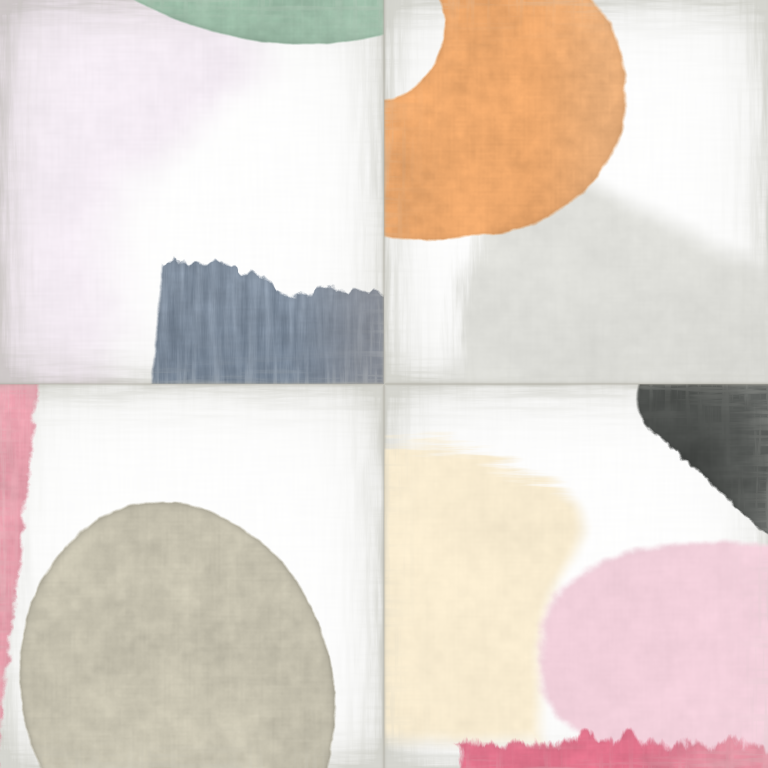
Give the GLSL for this background, as a WebGL 2 fragment shader.

```glsl
#version 300 es
precision highp float;
// Four worn white panels with soft watercolour shapes cropped by their edges.

uniform vec2 u_resolution;
out vec4 outColor;

const vec3 PAPER    = vec3(0.996, 0.996, 0.994);
const vec3 WEAR     = vec3(0.80, 0.80, 0.77);
const vec3 GUTTER   = vec3(0.68, 0.67, 0.63);
const vec3 GREEN    = vec3(0.60, 0.72, 0.64);
const vec3 LAVENDER = vec3(0.94, 0.905, 0.94);
const vec3 SLATE    = vec3(0.48, 0.53, 0.59);
const vec3 ORANGE   = vec3(0.925, 0.66, 0.43);
const vec3 MIST     = vec3(0.86, 0.86, 0.84);
const vec3 ROSE     = vec3(0.90, 0.62, 0.67);
const vec3 STONE    = vec3(0.775, 0.755, 0.685);
const vec3 CREAM    = vec3(0.975, 0.925, 0.82);
const vec3 CHARCOAL = vec3(0.31, 0.32, 0.31);
const vec3 BLUSH    = vec3(0.95, 0.82, 0.86);
const vec3 CRIMSON  = vec3(0.87, 0.45, 0.54);
const float WEAR_WIDTH = 0.022;
const float GUTTER_WIDTH = 0.0016;

float hash(vec2 p) {
  p = fract(p * vec2(0.1031, 0.1137));
  p += dot(p, p.yx + 33.33);
  return fract((p.x + p.y) * p.x * 17.0);
}

float noise(vec2 p) {
  vec2 i = floor(p), f = fract(p);
  f = f * f * (3.0 - 2.0 * f);
  return mix(mix(hash(i), hash(i + vec2(1, 0)), f.x),
             mix(hash(i + vec2(0, 1)), hash(i + vec2(1, 1)), f.x), f.y);
}

float fbm(vec2 p) {
  float sum = 0.0, amp = 0.5;
  for (int i = 0; i < 5; i++) {
    sum += amp * noise(p);
    p = mat2(1.6, 1.2, -1.2, 1.6) * p + 7.3;
    amp *= 0.5;
  }
  return sum;
}

// Approximate distance to a superellipse
float blob(vec2 p, vec2 c, vec2 r, float n) {
  vec2 q = pow(abs((p - c) / r), vec2(n));
  return (pow(q.x + q.y, 1.0 / n) - 1.0) * min(r.x, r.y);
}

float smoothMax(float a, float b, float k) {
  float h = max(k - abs(a - b), 0.0) / k;
  return max(a, b) + h * h * k * 0.25;
}

// Lays pigment where d < 0, with a soft edge and a darker dried rim
vec3 wash(vec3 base, vec3 pigment, float d, float soft, float grain, float rim) {
  float w = soft + 0.7 / min(u_resolution.x, u_resolution.y);
  float ring = rim * exp(-abs(d + 0.002) / 0.003);
  return mix(base, pigment * (1.0 + grain - ring), 1.0 - smoothstep(-w, w, d));
}

void main() {
  vec2 p = gl_FragCoord.xy / u_resolution;
  float cloud = fbm(p * 13.0) - 0.48;
  float fine = fbm(p * 70.0) - 0.48;
  float wobble = cloud * 0.012 + fine * 0.006;
  float weave = noise(p * vec2(340, 30)) + noise(p * vec2(30, 340)) - 1.0;
  float grain = cloud * 0.16 + fine * 0.12 + weave * 0.02;
  bool left = p.x < 0.5, top = p.y > 0.5;

  // Worn panel borders with crossing brush streaks
  vec2 cell = fract(p * 2.0) * 0.5;
  vec2 edge = min(cell, 0.5 - cell);
  vec2 streak = vec2(fbm(p * vec2(190, 14)), fbm(p * vec2(14, 190)));
  vec2 worn = exp(-edge / WEAR_WIDTH) * (0.25 + 1.1 * streak);
  float wear = clamp(worn.x + worn.y + 0.25 * exp(-length(edge) / 0.05), 0.0, 1.0);
  vec3 col = mix(PAPER, WEAR, wear * 0.8) + weave * 0.006;

  if (left && top) {
    float lilac = p.x - 0.16 - 0.17 * smoothstep(0.72, 0.92, p.y) + cloud * 0.07;
    col = mix(col, col * LAVENDER * (1.02 + grain * 0.3), 0.85 * (1.0 - smoothstep(-0.06, 0.05, lilac)));
    float arc = (p.x - 0.397) / 0.225;
    float leaf = 1.0 - 0.0573 * (1.0 - arc * arc) - p.y;
    col = wash(col, GREEN + 0.04 * smoothstep(0.3, 0.5, p.x), leaf + wobble * 0.3, 0.001, grain, 0.06);
    // Dry brush block with a ragged upper edge
    float bristle = (noise(vec2(p.x * 150.0, 2.0)) - 0.5) * 0.010 + fine * 0.018;
    float brow = p.y - 0.659 + 0.038 * smoothstep(0.28, 0.385, p.x) + bristle;
    float side = 0.198 + 0.09 * (p.y - 0.5) - p.x + fine * 0.005;
    vec3 slate = SLATE + (streak.x - 0.48) * 0.20 + 0.05 * smoothstep(0.52, 0.65, p.y);
    slate = mix(slate, vec3(0.56, 0.56, 0.58), 0.6 * smoothstep(0.36, 0.5, p.x));
    col = wash(col, slate, max(brow, side), 0.002, grain, 0.05);
  } else if (top) {
    float slope = (p.y - 0.753 + 0.5 * (p.x - 0.781)) * 0.9;
    float flank = 0.58 + 0.195 * (p.y - 0.5) - p.x + (streak.x - 0.5) * 0.04;
    float haze = smoothMax(slope, flank, 0.04) + cloud * 0.02;
    col = wash(col, MIST + 0.025 * smoothstep(0.55, 0.7, p.y), haze, 0.02, grain * 0.35, 0.0);
    float body = blob(p, vec2(0.56, 0.883), vec2(0.254, 0.195), 2.2);
    float bite = 0.099 - length(p - vec2(0.479, 0.967));
    vec3 orange = ORANGE + vec3(0.0, 0.035, 0.06) * smoothstep(0.68, 0.8, p.x);
    col = wash(col, orange, max(body, bite) + wobble * 0.7, 0.0015, grain, 0.05);
  } else if (left) {
    float strip = p.x - 0.05 * (1.0 - (0.5 - p.y) / 0.456) + fine * 0.016;
    col = wash(col, ROSE + 0.06 * (streak.x - 0.4), strip, 0.003, grain, 0.03);
    vec2 q = vec2(p.x + 0.08 * (p.y - 0.1016), p.y);
    float egg = blob(q, vec2(0.2305, 0.1016), vec2(0.204, 0.245), 2.0);
    col = wash(col, STONE, egg + wobble * 0.7, 0.001, grain, 0.10);
  } else {
    float bulge = (p.y - 0.316) / 0.08;
    float shore = p.x - 0.703 - 0.052 * exp(-bulge * bulge);
    float crest = p.y - 0.425 + 0.06 * smoothstep(0.55, 0.76, p.x) + (streak.y - 0.48) * 0.04;
    float sand = max(smoothMax(shore, crest, 0.03), (0.035 - p.y) * 0.8) + cloud * 0.018;
    col = wash(col, CREAM, sand, 0.014, grain * 0.35, 0.0);
    float petal = blob(p, vec2(1.003, 0.147), vec2(0.30, 0.148), 2.6);
    col = wash(col, BLUSH, petal + wobble, 0.004, grain * 0.35, 0.01);
    float slant = (0.443 - 0.907 * (p.x - 0.846) - p.y) * 0.74 + fine * 0.012;
    float cap = 0.825 + 0.2 * (p.y - 0.465) - p.x;
    vec3 coal = CHARCOAL + cloud * 0.14 + 0.05 * smoothstep(0.9, 1.0, p.x);
    col = wash(col, coal, smoothMax(slant, cap, 0.025), 0.0015, grain, 0.08);
    // Ragged bleed along the lower edge
    float spikes = (fbm(vec2(p.x * 55.0, p.y * 22.0)) - 0.48) * 0.045;
    float hump = 0.012 * exp(-pow((p.x - 0.79) / 0.07, 2.0));
    float bleed = max(p.y - 0.030 - hump - spikes, 0.595 - p.x + spikes);
    vec3 crimson = mix(CRIMSON, ROSE, 0.7 * smoothstep(0.82, 0.95, p.x));
    col = wash(col, crimson, bleed, 0.004, grain, 0.03);
  }

  // Light scuffing over the paint, then the seams between panels
  col = mix(col, WEAR, 0.22 * wear * smoothstep(0.4, 0.7, max(streak.x, streak.y)));
  vec2 seam = abs(p - 0.5);
  float line = exp(-min(seam.x, seam.y) / GUTTER_WIDTH);
  col = mix(col, GUTTER, 0.75 * line);
  outColor = vec4(clamp(col, 0.0, 1.0), 1.0);
}
```
